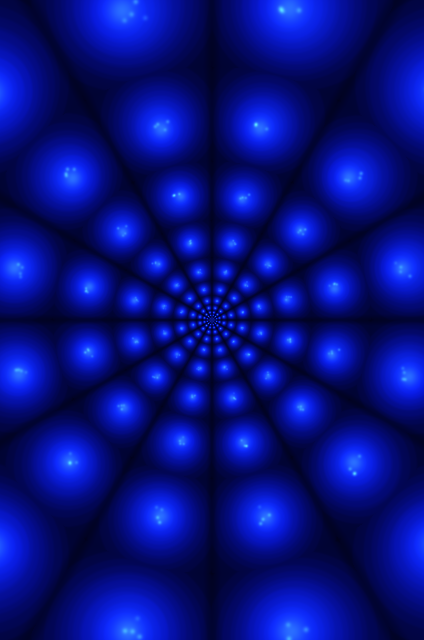
Reproduce this background procedurally as a WebGL 2 fragment shader.

```glsl
#version 300 es
precision highp float;
// Rings of glowing blue cells shrinking toward the centre of the canvas.
// Log-polar coordinates split the plane into similar cells; each cell stacks
// translucent discs with drifting centres, a bright core and a few sparks.

#define SECTORS 12.0
#define RING_STEP 0.4665
#define GLOW_RADIUS 0.19
#define LAYERS 14
#define DRIFT 0.045
#define SPARKS 4
#define SPARK_SIZE 0.007
#define SEAM_WIDTH 0.035

uniform vec2 u_resolution;
out vec4 outColor;

const float TAU = 6.2831853;

vec2 hash2(vec2 p) {
  return fract(sin(vec2(dot(p, vec2(127.1, 311.7)),
                        dot(p, vec2(269.5, 183.3)))) * 43758.5);
}

float gauss(float d, float radius) {
  return exp(-d * d / (radius * radius));
}

// Stacked discs whose radii make their sum follow a Gaussian profile
float discStack(vec2 p, vec2 id, vec2 drift, float blur) {
  float sum = 0.0;
  for (int i = 0; i < LAYERS; i++) {
    float level = (float(i) + 0.5) / float(LAYERS);
    float radius = GLOW_RADIUS * sqrt(-log(level));
    vec2 wobble = (hash2(id + float(i) * 7.3) - 0.5) * 0.014;
    float d = length(p - drift * level * level - wobble);
    sum += 1.0 - smoothstep(radius - blur, radius + blur, d);
  }
  return sum / float(LAYERS);
}

// Small points of light scattered around the core
float sparkles(vec2 p, vec2 id, float blur) {
  float size = SPARK_SIZE + 0.5 * blur;
  float fade = SPARK_SIZE / size;
  float sum = 0.0;
  for (int i = 0; i < SPARKS; i++) {
    vec2 seed = hash2(id * 1.7 + float(i) * 3.1 + 11.0);
    vec2 spot = (seed - 0.5) * 0.09;
    sum += gauss(length(p - spot), size) * (0.4 + 0.6 * seed.x);
  }
  return sum * fade;
}

void main() {
  // Radius 1 reaches the top edge
  vec2 uv = (2.0 * gl_FragCoord.xy - u_resolution) / u_resolution.y;
  float r = max(length(uv), 0.5 / u_resolution.y);
  float pixel = 2.0 / (u_resolution.y * r);

  // Cell index and position inside the cell, in log-polar units
  float sectorStep = TAU / SECTORS;
  float rho = log(r);
  float angle = atan(uv.y, uv.x);
  vec2 id = vec2(floor(rho / RING_STEP + 0.5), floor(angle / sectorStep));
  vec2 p = vec2(rho - id.x * RING_STEP, angle - (id.y + 0.5) * sectorStep);

  // Body of the cell: soft falloff blended with visible contours
  float d = length(p);
  float blur = 0.003 + 0.7 * pixel;
  vec2 drift = (hash2(id + 5.0) - 0.5) * 2.0 * DRIFT;
  float body = mix(gauss(d, GLOW_RADIUS), discStack(p, id, drift, blur), 0.6);

  // Darken the seams between sectors
  float edge = 0.5 * sectorStep - abs(p.y);
  float seam = mix(0.72, 1.0, smoothstep(0.0, SEAM_WIDTH + pixel, edge));
  float light = (0.14 + 0.88 * body) * seam;

  // Core highlight and sparks
  float halo = gauss(d, 0.11);
  float core = gauss(length(p - 0.5 * drift), 0.042);
  float spark = sparkles(p, id, pixel);

  vec3 color = vec3(0.025, 0.07, 1.0) * light;
  color += vec3(0.03, 0.11, 0.07) * halo;
  color += vec3(0.11, 0.25, 0.06) * core;
  color += vec3(0.18, 0.42, 0.15) * spark;

  // Settle to an even blue where cells are smaller than a pixel
  color = mix(color, vec3(0.03, 0.08, 0.5), smoothstep(0.25, 0.8, pixel));
  outColor = vec4(clamp(color, 0.0, 1.0), 1.0);
}
```
